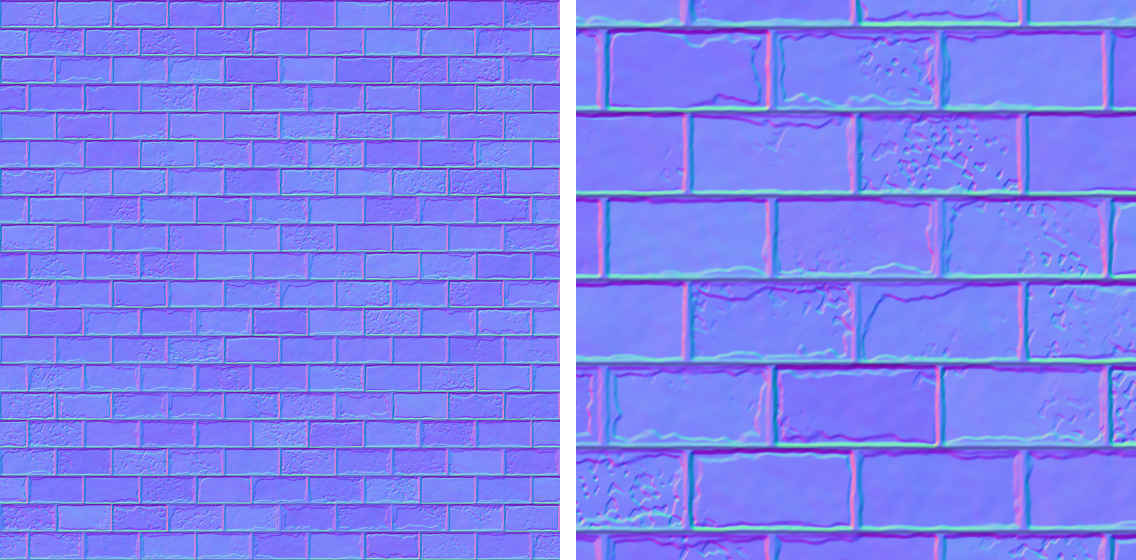
Left: the whole. Right: its middle third, enlarged.
A Shadertoy shader for this texture map:

```glsl
#define BRICKS vec2(10.0, 20.0)  // repeats across and down
#define JOINT 0.036              // half the mortar width, in brick heights
#define CORNER 0.05              // brick corner radius
#define DEPTH 0.046              // depth of the mortar groove
#define WEAR 0.24                // reach of ragged edges into the brick
#define PITTING 0.020            // height of rough specks
#define TILT vec2(0.07, 0.22)    // range of brick lean
#define LEAN vec2(-0.015, 0.008) // average lean
#define SEAM 0.28                // darkening of the crack between courses
#define STEP 0.014               // sampling distance for slopes
#define SAMPLES 2                // samples per axis within a pixel

float hash(vec2 p) {
    vec3 q = fract(p.xyx * 0.1031);
    q += dot(q, q.yzx + 33.33);
    return fract((q.x + q.y) * q.z);
}

// Value noise on a slanted lattice; integer slant keeps it wrapping at the border.
float noise(vec2 p, float frequency) {
    float period = round(BRICKS.y * frequency);
    p = mat2(2.0, 1.0, -1.0, 2.0) * p * frequency;
    vec2 cell = floor(p), f = fract(p);
    f = f * f * (3.0 - 2.0 * f);
    vec2 a = mod(cell, period), b = mod(cell + 1.0, period);
    return mix(mix(hash(a), hash(vec2(b.x, a.y)), f.x),
               mix(hash(vec2(a.x, b.y)), hash(b), f.x), f.y);
}

// Running bond: returns the position from the brick centre and the brick id.
vec2 brickCell(vec2 p, out vec2 id) {
    float row = floor(p.y);
    float aspect = BRICKS.y / BRICKS.x;
    float x = p.x / aspect + 0.5 * mod(row + 1.0, 2.0);
    id = mod(vec2(floor(x), row), BRICKS);
    return (vec2(fract(x), fract(p.y)) - 0.5) * vec2(aspect, 1.0);
}

float brickDistance(vec2 local) {
    vec2 halfSize = vec2(0.5 * BRICKS.y / BRICKS.x, 0.5) - JOINT;
    vec2 q = abs(local) - halfSize + CORNER;
    return length(max(q, 0.0)) + min(max(q.x, q.y), 0.0) - CORNER;
}

float surfaceHeight(vec2 p) {
    vec2 id;
    vec2 local = brickCell(p, id);
    float ragged = noise(p, 1.5) * 0.6 + noise(p, 4.0) * 0.4;
    float d = brickDistance(local) + 0.05 * (ragged - 0.5);
    float brick = 1.0 - smoothstep(-0.035, 0.025, d);

    // Broken edges sink, smeared mortar rises.
    float amount = WEAR * (0.3 + 0.7 * hash(id + 31.0)) * smoothstep(0.35, 0.75, noise(p, 0.45));
    float worn = smoothstep(-0.03, 0.03, d + amount * ragged + 0.01);
    float wornHeight = hash(id + 57.0) < 0.6 ? -0.026 : 0.024;

    // Soft dents, fine grain and patches of specks on some bricks.
    float face = 0.022 * noise(p, 0.9) + 0.008 * noise(p, 3.0);
    float patches = smoothstep(0.5, 0.8, noise(p + 7.0, 0.6) * 0.6 + hash(id + 83.0) * 0.4);
    face += PITTING * patches * smoothstep(0.6, 0.85, noise(p, 6.0));

    return brick * (DEPTH + face + worn * wornHeight) + 0.02 * ragged * (1.0 - brick);
}

vec3 normalColour(vec2 p) {
    vec2 e = vec2(STEP, 0.0);
    vec2 slope = vec2(surfaceHeight(p - e.xy) - surfaceHeight(p + e.xy),
                      surfaceHeight(p + e.yx) - surfaceHeight(p - e.yx)) / (2.0 * STEP);
    vec2 id;
    vec2 local = brickCell(p, id);
    float onBrick = 1.0 - smoothstep(-0.03, 0.02, brickDistance(local));
    vec2 lean = (vec2(hash(id + 11.0), hash(id + 23.0)) - 0.5) * TILT;
    vec3 normal = normalize(vec3(slope + LEAN + lean * onBrick, 1.0));
    vec3 colour = (0.5 + 0.5 * normal) * vec3(1.0, 1.0, 0.985);

    // Thin dark crack along each course.
    float seam = 1.0 - smoothstep(0.008, 0.035, 0.5 - abs(local.y));
    return colour * (1.0 - SEAM * seam);
}

void mainImage(out vec4 fragColor, in vec2 fragCoord) {
    vec3 colour = vec3(0.0);
    for (int j = 0; j < SAMPLES; j++)
    for (int i = 0; i < SAMPLES; i++) {
        vec2 offset = (vec2(i, j) + 0.5) / float(SAMPLES) - 0.5;
        vec2 uv = (fragCoord + offset) / iResolution.xy;
        colour += normalColour(uv * BRICKS.y);
    }
    fragColor = vec4(colour / float(SAMPLES * SAMPLES), 1.0);
}
```
